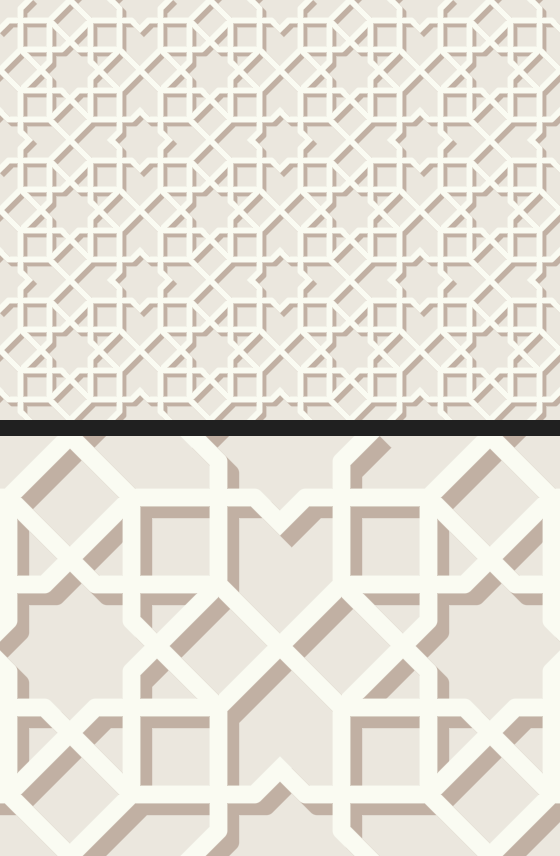
Top, the full canvas; bottom, a detail of the centre.
A Shadertoy shader for this pattern:

```glsl
// Interlaced eight-point star lattice in pale relief with a cast shadow.
#define REPEATS vec2(4.0, 3.0)
#define LINE_HALF_WIDTH 0.0425
#define SHADOW_OFFSET vec2(0.056, -0.056)
#define GROUND_COLOR vec3(0.92, 0.905, 0.87)
#define SHADOW_COLOR vec3(0.755, 0.69, 0.64)
#define LINE_COLOR vec3(0.98, 0.985, 0.95)

const float FAR = sqrt(0.5);           // inner side of the corner star
const float NEAR = 1.0 - FAR;          // half side of the central star
const float TIP = sqrt(2.0) - 1.0;     // axis tip of the central star
const float NOTCH = TIP - NEAR;        // where a tip meets a straight side

float segmentDistance(vec2 p, vec2 a, vec2 b) {
    vec2 ap = p - a, ab = b - a;
    return length(ap - ab * clamp(dot(ap, ab) / dot(ab, ab), 0.0, 1.0));
}

// Distance to the strapwork; one cell spans -1..1 around its central star.
float latticeDistance(vec2 p) {
    // Fold the cell into one eighth by its mirror lines
    p = abs(2.0 * fract(0.5 * p + 0.5) - 1.0);
    if (p.y > p.x) p = p.yx;

    vec2 knot = vec2(FAR, NEAR);
    vec2 tip = vec2(TIP, 0.0);
    vec2 cornerNotch = vec2(1.0 - NOTCH, FAR);
    vec2 overrun = vec2(0.1, -0.1);    // carries strokes past a mirror for sharp miters

    // Central star and the straps leaving it
    float d = segmentDistance(p, vec2(NEAR, NOTCH), vec2(NEAR));
    d = min(d, segmentDistance(p, vec2(NEAR), knot));
    d = min(d, segmentDistance(p, vec2(NEAR, NOTCH), tip + overrun));
    // Tilted square reaching the diagonal crossing
    d = min(d, segmentDistance(p, tip - 0.1, knot));
    d = min(d, segmentDistance(p, knot, vec2(1.0, 0.0) + overrun));
    // Corner star
    d = min(d, segmentDistance(p, knot, vec2(FAR)));
    d = min(d, segmentDistance(p, vec2(FAR), cornerNotch));
    return min(d, segmentDistance(p, cornerNotch, vec2(1.0, 1.0 - TIP) + overrun));
}

float strapCoverage(vec2 p, float pixel) {
    return 1.0 - smoothstep(-0.75 * pixel, 0.75 * pixel, latticeDistance(p) - LINE_HALF_WIDTH);
}

void mainImage(out vec4 fragColor, in vec2 fragCoord) {
    vec2 p = 2.0 * REPEATS * fragCoord / iResolution.xy - 1.0;
    float pixel = 2.0 * REPEATS.y / iResolution.y;

    vec3 color = mix(GROUND_COLOR, SHADOW_COLOR, strapCoverage(p - SHADOW_OFFSET, pixel));
    color = mix(color, LINE_COLOR, strapCoverage(p, pixel));
    fragColor = vec4(color, 1.0);
}
```
